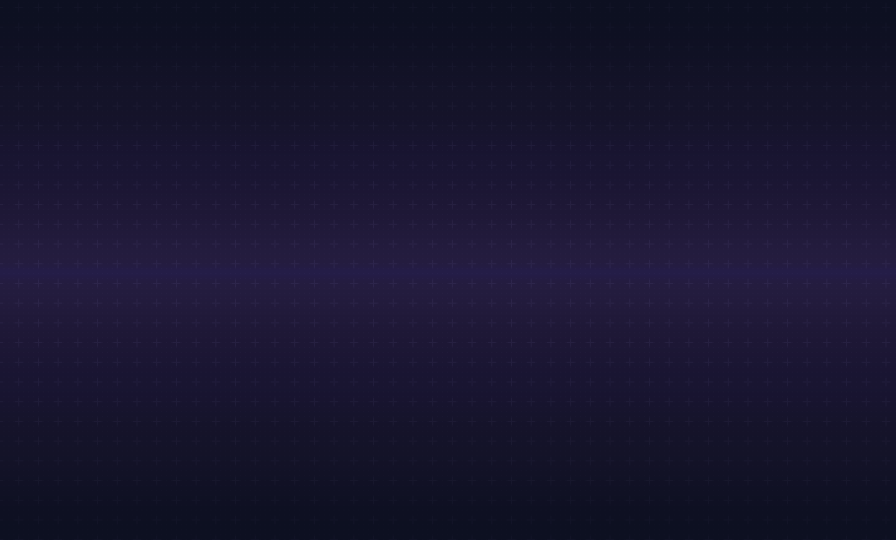
This background is drawn by a WebGL 1 fragment shader. Its source:

```glsl
precision highp float;
// A dark indigo backdrop: a soft violet band glows across the middle and
// fades to navy above and below. A fine lattice of faint dots and small
// crosses, made by repeating one cell, lies over it.
uniform vec2 u_resolution;

const float CELL = 0.0365;       // cross spacing, in canvas heights
const float DOTS_PER_CELL = 4.0;
const float BAND_Y = 0.495;

const vec3 NAVY = vec3(0.052, 0.061, 0.130);
const vec3 DUSK = vec3(0.080, 0.075, 0.160);
const vec3 INDIGO = vec3(0.097, 0.081, 0.193);
const vec3 PLUM = vec3(0.118, 0.093, 0.212);
const vec3 VIOLET = vec3(0.140, 0.110, 0.245);
const vec3 STREAK = vec3(0.002, 0.002, 0.035);
const vec3 MARK = vec3(0.75, 0.72, 0.95);

// Vertical gradient by distance from the band, plus a thin blue streak
vec3 backdrop(float y) {
  float d = abs(y - BAND_Y) * 2.0;
  vec3 color = mix(VIOLET, PLUM, smoothstep(0.04, 0.25, d));
  color = mix(color, INDIGO, smoothstep(0.20, 0.42, d));
  color = mix(color, DUSK, smoothstep(0.40, 0.62, d));
  color = mix(color, NAVY, smoothstep(0.60, 0.96, d));
  return color + STREAK * exp(-pow(d / 0.025, 2.0));
}

// Offset from the nearest point of a square lattice
vec2 latticeOffset(vec2 p, float spacing) {
  return (fract(p / spacing + 0.5) - 0.5) * spacing;
}

// Smooth coverage of a shape from its signed distance
float coverage(float dist, float pixel) {
  return clamp(0.5 - dist / pixel, 0.0, 1.0);
}

float boxDistance(vec2 p, vec2 halfSize) {
  vec2 q = abs(p) - halfSize;
  return length(max(q, 0.0)) + min(max(q.x, q.y), 0.0);
}

float crossDistance(vec2 p, float arm, float halfWidth) {
  return min(boxDistance(p, vec2(arm, halfWidth)),
             boxDistance(p, vec2(halfWidth, arm)));
}

void main() {
  float pixel = 1.0 / u_resolution.y;
  vec2 p = gl_FragCoord.xy * pixel;
  vec3 color = backdrop(p.y);

  // Lattice marks, dimmer away from the band
  vec2 gridPoint = p + vec2(0.0018, -0.0006);
  vec2 crossOffset = latticeOffset(gridPoint, CELL);
  vec2 dotOffset = latticeOffset(gridPoint, CELL / DOTS_PER_CELL);
  float crosses = coverage(crossDistance(crossOffset, CELL * 0.2, 0.0008), pixel);
  float dots = coverage(length(dotOffset) - 0.0009, pixel);
  float fade = mix(1.0, 0.5, smoothstep(0.1, 0.5, abs(p.y - BAND_Y)));
  color += MARK * fade * max(crosses * 0.055, dots * 0.022);

  gl_FragColor = vec4(color, 1.0);
}
```
